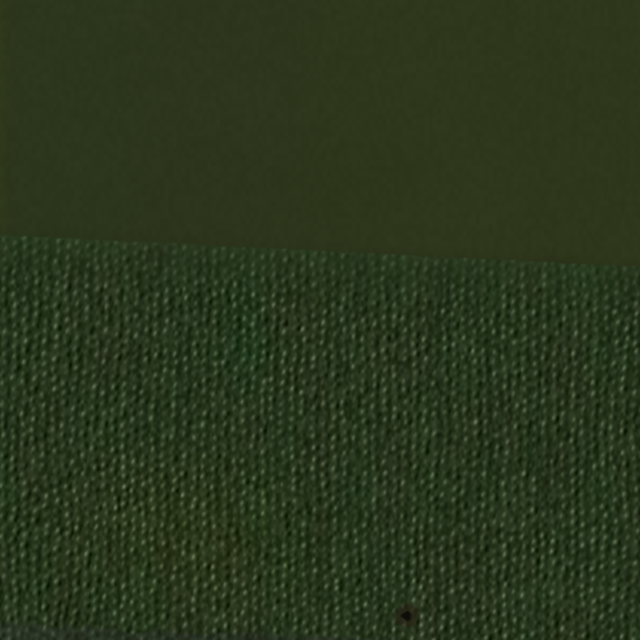
This texture is drawn by a Shadertoy shader. Its source:

```glsl
// Two pieces of dark green cloth: a smooth olive panel above a coarse weave.
// The weave is a warped, staggered grid of slanted stitches with hashed light and
// shadow, tinted by slow noise; a sloping fold, a hem and an eyelet finish it.

const vec3 PANEL_LEFT   = vec3(0.171, 0.211, 0.110);
const vec3 PANEL_RIGHT  = vec3(0.180, 0.211, 0.107);
const vec3 THREAD_GAP   = vec3(0.050, 0.098, 0.024);
const vec3 THREAD_BODY  = vec3(0.166, 0.222, 0.122);
const vec3 THREAD_LIGHT = vec3(0.455, 0.525, 0.400);
const vec3 GREEN_TINT   = vec3(-0.026, 0.017, 0.001);
const vec3 OLIVE_TINT   = vec3(0.014, 0.008, -0.012);
const vec3 HEM_COLOR    = vec3(0.180, 0.205, 0.180);
const vec3 EYELET_RIM   = vec3(0.150, 0.130, 0.075);
const vec3 EYELET_CORE  = vec3(0.035, 0.040, 0.020);

const float FOLD_HEIGHT = 0.632;
const float FOLD_SLOPE  = -0.049;
const vec2  STITCH_SIZE = vec2(0.0156, 0.0160);
const vec2  EYELET_POS  = vec2(0.635, 0.038);
const float STITCH_SLANT = 0.26;
const float WARP_AMOUNT  = 0.010;

float hash(vec2 p) {
    vec3 q = fract(vec3(p.xyx) * 0.1031);
    q += dot(q, q.yzx + 33.33);
    return fract((q.x + q.y) * q.z);
}

float noise(vec2 p) {
    vec2 i = floor(p), f = fract(p);
    f = f * f * (3.0 - 2.0 * f);
    return mix(mix(hash(i), hash(i + vec2(1, 0)), f.x),
               mix(hash(i + vec2(0, 1)), hash(i + vec2(1, 1)), f.x), f.y);
}

float fbm(vec2 p) {
    float sum = 0.0, amp = 0.5;
    for (int i = 0; i < 4; i++) {
        sum += amp * noise(p);
        p = p * 2.03 + 17.1;
        amp *= 0.5;
    }
    return sum;
}

float blob(vec2 p, vec2 center, vec2 size) {
    vec2 d = (p - center) / size;
    return exp(-dot(d, d));
}

// Smooth upper panel: slow mottling and a fine grain
vec3 panel(vec2 p) {
    vec3 col = mix(PANEL_LEFT, PANEL_RIGHT, smoothstep(0.0, 0.8, p.x));
    col += 0.010 * (fbm(p * 7.0) - 0.47);
    col += 0.014 * (noise(p * vec2(150.0, 110.0)) - 0.5);
    return col + vec3(0.012, 0.008, -0.006) * smoothstep(0.015, 0.0, p.x);
}

// Lit stitches (x) and the shadows between them (y), summed over nearby cells
vec2 stitches(vec2 p) {
    vec2 warp = vec2(noise(p * vec2(9.0, 6.0)), noise(p * 7.0 + 40.0)) - 0.5;
    vec2 g = (p + WARP_AMOUNT * warp) / STITCH_SIZE;
    vec2 result = vec2(0.0);
    for (int i = -1; i <= 1; i++) {
        float column = floor(g.x) + float(i);
        float shift = 0.5 * mod(column, 2.0) + 0.3 * hash(vec2(column, 3.0));
        float row0 = floor(g.y + shift);
        for (int j = -1; j <= 1; j++) {
            vec2 cell = vec2(column, row0 + float(j));
            vec2 jitter = vec2(hash(cell + 11.0), hash(cell + 29.0)) - 0.5;
            vec2 q = g + vec2(0.0, shift) - cell - 0.5 - vec2(0.32, 0.28) * jitter;
            vec2 s = q - vec2(STITCH_SLANT * q.y, 0.0);
            float power = mix(0.25, 1.0, hash(cell + 71.0));
            result.x += power * exp(-dot(s * s, vec2(27.0, 13.0)));
            // Each stitch throws a short shadow to its side
            vec2 d = s - vec2(0.48, -0.10);
            float dark = mix(0.25, 1.0, hash(cell + 93.0));
            result.y += dark * exp(-dot(d * d, vec2(26.0, 6.0)));
        }
    }
    return result;
}

vec3 weave(vec2 p, float depth) {
    vec2 s = stitches(p);
    float streak = noise(vec2(p.x * 85.0, p.y * 9.0));
    float patches = fbm(p * vec2(15.0, 11.0) + 5.0);
    float contrast = mix(0.50, 1.0, smoothstep(0.0, 0.10, depth));
    float light = s.x * contrast * (0.70 + 0.55 * patches);
    float shade = s.y * contrast * (0.55 + 0.75 * streak);

    vec3 col = mix(THREAD_BODY, THREAD_GAP, clamp(0.14 + 0.80 * shade, 0.0, 1.0));
    col = mix(col, THREAD_LIGHT, clamp(0.68 * light, 0.0, 1.0));
    col *= 0.93 + 0.14 * streak;
    col += 0.085 * contrast * (noise(p * vec2(210.0, 150.0)) - 0.5);

    // Broad colour shifts across the cloth
    float green = 1.1 * (fbm(p * vec2(18.0, 9.0) + 23.0) - 0.42);
    green += 0.6 * blob(p, vec2(0.37, 0.46), vec2(0.05, 0.08));
    col += GREEN_TINT * green;
    col += OLIVE_TINT * blob(p, vec2(0.30, 0.16), vec2(0.16, 0.10));

    // Greyish hem along the lower left
    float hemTop = 0.022 - 0.034 * p.x + 0.010 * (noise(p * 75.0) - 0.5);
    float hem = smoothstep(0.006, -0.006, p.y - hemTop);
    return mix(col, HEM_COLOR * (0.6 + 0.6 * noise(p * 130.0)), 0.50 * hem);
}

void mainImage(out vec4 fragColor, in vec2 fragCoord) {
    vec2 p = fragCoord / iResolution.xy;
    float soft = max(0.0030, 1.0 / iResolution.y);
    float edge = FOLD_HEIGHT + FOLD_SLOPE * p.x + 0.002 * (noise(vec2(p.x * 35.0, 2.0)) - 0.5);
    float depth = edge - p.y;

    // Panel shadow above the fold, faint sheen just below it
    vec3 upper = panel(p) * (1.0 - 0.06 * exp(-abs(depth) / 0.010));
    vec3 lower = weave(p, depth) + vec3(0.022, 0.028, 0.022) * exp(-abs(depth) / 0.014);
    vec3 col = mix(upper, lower, smoothstep(-soft, soft, depth));

    // Eyelet with a brown rim and an uneven dark core
    float r = length(p - EYELET_POS) + 0.004 * (noise(p * 160.0) - 0.5);
    col = mix(col, EYELET_RIM, 0.70 * smoothstep(0.022, 0.013, r));
    col = mix(col, EYELET_CORE, 0.9 * smoothstep(0.010, 0.004, r));
    fragColor = vec4(clamp(col, 0.0, 1.0), 1.0);
}
```
